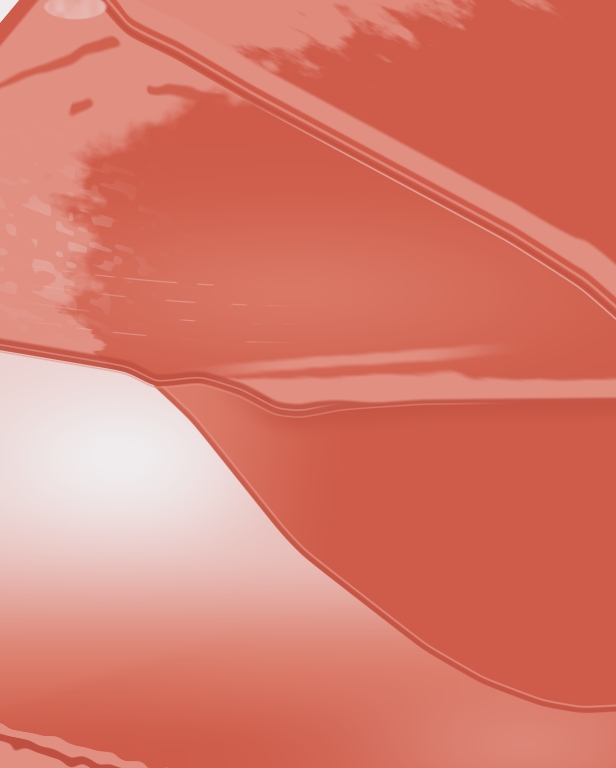
Write a WebGL 1 fragment shader that draws this texture.

```glsl
precision highp float;
uniform vec2 u_resolution;

const vec3 DEEP = vec3(0.75, 0.31, 0.25);
const vec3 RED = vec3(0.81, 0.36, 0.29);
const vec3 CORAL = vec3(0.86, 0.48, 0.41);
const vec3 PINK = vec3(0.88, 0.56, 0.505);
const vec3 BLUSH = vec3(0.91, 0.74, 0.72);
const vec3 WHITE = vec3(0.94, 0.925, 0.93);
const float BEND = 0.01;

float hash(vec2 p) {
  vec3 q = fract(p.xyx * 0.1031);
  q += dot(q, q.yzx + 33.33);
  return fract((q.x + q.y) * q.z);
}

float noise(vec2 p) {
  vec2 i = floor(p), f = fract(p);
  f *= f * (3.0 - 2.0 * f);
  return mix(mix(hash(i), hash(i + vec2(1, 0)), f.x),
    mix(hash(i + vec2(0, 1)), hash(i + 1.0), f.x), f.y);
}

float fbm(vec2 p) {
  float sum = -0.47, amp = 0.5;
  for (int i = 0; i < 4; i++) {
    sum += amp * noise(p);
    p = p * 2.03 + 7.1;
    amp *= 0.5;
  }
  return sum;
}

// Smooth change of slope at one place along x
float bend(float x, float at, float slope) {
  float d = x - at;
  return slope * 0.5 * (d + sqrt(d * d + BEND * BEND));
}

// Heights of the upper, middle and lower ridges
vec3 ridges(float x) {
  return vec3(
    1.146 - 1.18 * x + bend(x, 0.163, 0.72) + bend(x, 0.225, -0.13)
      + bend(x, 0.32, 0.05) + bend(x, 0.66, -0.1) + bend(x, 0.755, -0.25),
    0.544 - 0.17 * x + bend(x, 0.165, -0.4) + bend(x, 0.202, 0.71)
      + bend(x, 0.26, -0.46) + bend(x, 0.3125, -0.25) + bend(x, 0.358, 0.48)
      + bend(x, 0.39, 0.3) + bend(x, 0.443, -0.14) + bend(x, 0.547, -0.06),
    0.683 - 0.93 * x + bend(x, 0.247, -0.33) + bend(x, 0.365, 0.2) + bend(x, 0.391, 0.28)
      + bend(x, 0.55, 0.2) + bend(x, 0.625, 0.2) + bend(x, 0.703, 0.2) + bend(x, 0.755, 0.24));
}

float edge(float d, float soft) { return smoothstep(-soft, soft, d); }

float line(float d, float width, float soft) { return edge(width - abs(d), soft); }

float capsule(vec2 p, vec2 a, vec2 b) {
  vec2 ab = b - a;
  return length(p - a - ab * clamp(dot(p - a, ab) / dot(ab, ab), 0.0, 1.0));
}

float glow(vec2 p, vec2 center, vec2 size) {
  vec2 q = (p - center) / size;
  return exp(-dot(q, q));
}

// Glossy floor with a rolled lip in the corner
vec3 floorColor(vec2 p, float soft) {
  vec3 c = mix(RED, CORAL, smoothstep(0.02, 0.15, p.y));
  c = mix(c, BLUSH, smoothstep(0.11, 0.29, p.y));
  c = mix(c, WHITE, 0.4 * smoothstep(0.24, 0.36, p.y) * smoothstep(0.4, 0.2, p.x));
  c = mix(c, WHITE, glow(p, vec2(0.155, 0.405), vec2(0.17, 0.1)));
  c = mix(c, PINK, 0.8 * glow(p, vec2(0.68, 0.03), vec2(0.22, 0.09)));
  c = mix(c, RED, 0.25 * edge(0.075 + 0.32 * p.x - p.y, 0.012) * smoothstep(0.38, 0.0, p.x));
  float lip = 0.05 - 0.28 * p.x - p.y + 0.012 * noise(p * 55.0);
  c = mix(c, PINK, edge(lip, soft));
  return mix(c, DEEP, line(lip - 0.02, 0.005, soft));
}

// Broad smeared sheet between the two upper ridges
vec3 middleColor(vec2 p, float d, float soft) {
  vec3 c = mix(RED, CORAL, 0.85 * glow(p, vec2(0.38, 0.62), vec2(0.34, 0.1)));
  float smear = fbm(vec2(p.x * 14.0, (p.y + 0.2 * p.x) * 55.0)), blotch = fbm(p * 22.0);
  float left = 0.095 - p.x + 0.13 * blotch + 0.08 * smear;
  float top = p.y - 0.762 - 0.38 * p.x + 0.1 * blotch;
  float low = mix(0.665 - 0.85 * p.x, 0.498 + 0.03 * p.x, smoothstep(0.08, 0.27, p.x));
  low += smear * mix(0.09, 0.012, smoothstep(0.1, 0.35, p.x)) - 0.012 * edge(p.x - 0.6, 0.02);
  c = mix(c, PINK, max(edge(max(left, top), 0.022), edge(low - p.y, 0.004)));
  float streak = p.y - 0.494 - 0.08 * p.x + 0.008 * smear;
  c = mix(c, PINK, line(streak, 0.007, 0.004) * line(p.x - 0.455, 0.155, 0.08));
  // Flecks and dragged hairlines
  float flecks = smoothstep(0.67, 0.76, noise(vec2(p.x * 65.0, (p.y + 0.3 * p.x) * 120.0)));
  c = mix(c, BLUSH, 0.45 * flecks * glow(p, vec2(0.07, 0.68), vec2(0.09)));
  for (int i = 0; i < 4; i++) {
    float k = float(i), x = p.x - 0.1;
    float broken = smoothstep(0.4, 0.65, noise(vec2(p.x * 45.0, k * 9.0)));
    float arc = p.y - 0.645 + 0.024 * k + 0.13 * x - 0.22 * x * x;
    c = mix(c, BLUSH, 0.5 * broken * line(arc, 0.0007, soft) * line(x - 0.1, 0.14, 0.06));
  }
  // Dark creases and the ridge shadow
  vec2 q = p + 0.014 * (noise(p * 45.0) - 0.5);
  float crease = capsule(q, vec2(0, 0.89), vec2(0.15, 0.948)) - 0.035 * p.x;
  crease = min(crease, capsule(q, vec2(0.2, 0.887), vec2(0.285, 0.873)) - 0.003);
  crease = min(crease, capsule(q, vec2(0.094, 0.856), vec2(0.114, 0.865)) - 0.003);
  crease = min(crease, capsule(q, vec2(0.335, 0.489), vec2(0.352, 0.48)));
  c = mix(c, RED, 0.9 * edge(0.003 - crease, 0.003));
  c = mix(c, DEEP, 0.85 * edge(mix(0.015, 0.004, smoothstep(0.4, 0.5, p.x)) - d, 0.0025));
  return mix(c, PINK, 0.8 * line(d - 0.007, 0.001, soft) * edge(0.42 - p.x, 0.03));
}

// Combed sheet with a pale bevel above the upper ridge
vec3 upperColor(vec2 p, float d, float soft) {
  float ripple = fbm(vec2(p.x - 0.55 * p.y, p.y + 0.55 * p.x) * vec2(20, 65));
  vec3 c = mix(RED, PINK, 0.9 * edge(p.y - 0.796 - 0.34 * p.x + 0.17 * ripple, 0.027));
  c = mix(c, PINK, edge(0.047 + 0.006 * smoothstep(0.68, 0.8, p.x) - d, 0.003));
  c = mix(c, RED, edge(0.021 - d, 0.002));
  c = mix(c, PINK, 0.85 * line(d - 0.012, 0.0018, soft));
  return mix(c, DEEP, 0.7 * line(d - 0.005, 0.002, 0.002));
}

void main() {
  vec2 p = gl_FragCoord.xy / u_resolution * vec2(0.8, 1);
  float soft = 0.8 / u_resolution.y, h = 0.002;
  vec3 here = ridges(p.x), slope = (ridges(p.x + h) - here) / h;
  vec3 d = (p.y - here) * inversesqrt(1.0 + slope * slope);
  // Lower sheet and its curved rim
  vec3 sheet = mix(CORAL, RED, smoothstep(0.22, 0.46, p.x + 0.15 * (0.4 - p.y)));
  sheet = mix(sheet, DEEP, 0.55 * smoothstep(-0.035, 0.0, d.y) * smoothstep(0.25, 0.4, p.x));
  sheet = mix(sheet, DEEP, 0.6 * line(d.z - 0.003, 0.003, 0.003));
  sheet = mix(sheet, PINK, 0.85 * line(d.z - 0.008, 0.0012, soft));
  vec3 c = mix(floorColor(p, soft), sheet, edge(d.z, soft) * edge(p.x - 0.2, soft));
  // Upper sheets and their glints
  c = mix(c, middleColor(p, d.y, soft), edge(d.y, soft));
  c = mix(c, PINK, 0.6 * line(d.y + 0.002, 0.001, soft) * edge(0.62 - p.x, 0.06));
  c = mix(c, upperColor(p, d.x, soft), edge(d.x, soft));
  c = mix(c, BLUSH, 0.75 * line(d.x, 0.001, soft) * edge(p.x - 0.36, 0.12));
  // Bubble and bare corner
  float bubble = length((p - vec2(0.098, 0.991)) / vec2(0.04, 0.016));
  c = mix(c, mix(BLUSH, PINK, 0.6 * noise(p * 90.0)), edge(1.0 - bubble, 0.08));
  float corner = p.y - 0.97 - 1.2 * p.x;
  c = mix(c, RED, edge(corner + 0.03, 0.004));
  gl_FragColor = vec4(mix(c, WHITE, edge(corner, soft)), 1);
}
```
